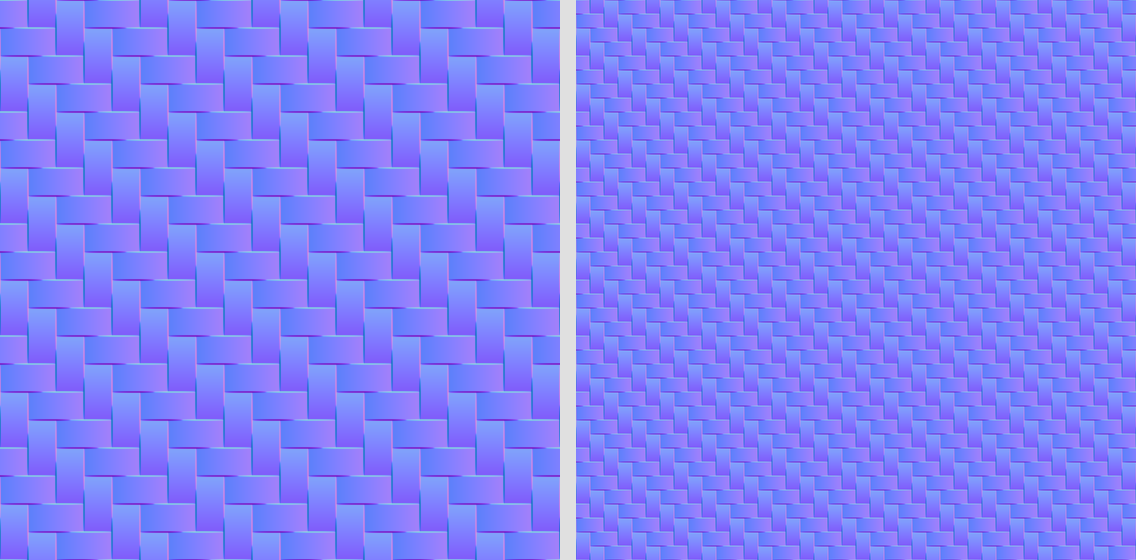
Left: one tile. Right: repeated 2 by 2.
Reproduce this texture map procedurally as a Shadertoy shader.

```glsl
#define CELLS 20.0        // cells per side, a multiple of 4
#define END_SLOPE 0.30    // surface slope at the ends of a strip
#define SEAM_WIDTH 0.045  // width of the step between strips, in cells
#define LIT_SEAM 0.20     // strength of steps facing up or right
#define SHADED_SEAM 0.45  // strength of steps facing down or left
#define SAMPLES 4         // antialiasing samples per axis

// Height of a strip two cells long, arched from end to end
float archHeight(float along) {
    float fromCrown = along - 1.0;
    return 0.5 * END_SLOPE * (1.0 - fromCrown * fromCrown);
}

// Diagonal twill: each cell holds one half of a strip
float weaveHeight(vec2 p) {
    vec2 cell = floor(p);
    vec2 local = p - cell;
    float phase = mod(cell.x + cell.y + 1.0, 4.0);
    if (phase < 0.5) return archHeight(1.0 + local.x);  // right half
    if (phase < 1.5) return archHeight(local.y);        // lower half
    if (phase < 2.5) return archHeight(1.0 + local.y);  // upper half
    return archHeight(local.x);                         // left half
}

// Keep the slope of the arches, soften the steeper steps between strips
vec2 softenSteps(vec2 slope) {
    vec2 arch = clamp(slope, -END_SLOPE, END_SLOPE);
    vec2 excess = slope - arch;
    return arch + LIT_SEAM * max(excess, 0.0) + SHADED_SEAM * min(excess, 0.0);
}

// Central differences turn the steps between strips into thin seams
vec3 weaveNormal(vec2 p) {
    vec2 e = vec2(0.5 * SEAM_WIDTH, 0.0);
    float dx = weaveHeight(p - e.xy) - weaveHeight(p + e.xy);
    float dy = weaveHeight(p - e.yx) - weaveHeight(p + e.yx);
    return normalize(vec3(softenSteps(vec2(dx, dy) / SEAM_WIDTH), 1.0));
}

void mainImage(out vec4 fragColor, in vec2 fragCoord) {
    // Average the encoded normal over the pixel
    vec3 color = vec3(0.0);
    for (int y = 0; y < SAMPLES; y++) {
        for (int x = 0; x < SAMPLES; x++) {
            vec2 offset = (vec2(x, y) + 0.5) / float(SAMPLES) - 0.5;
            vec2 p = (fragCoord + offset) / iResolution.xy * CELLS;
            color += 0.5 + 0.5 * weaveNormal(p);
        }
    }
    fragColor = vec4(color / float(SAMPLES * SAMPLES), 1.0);
}
```
